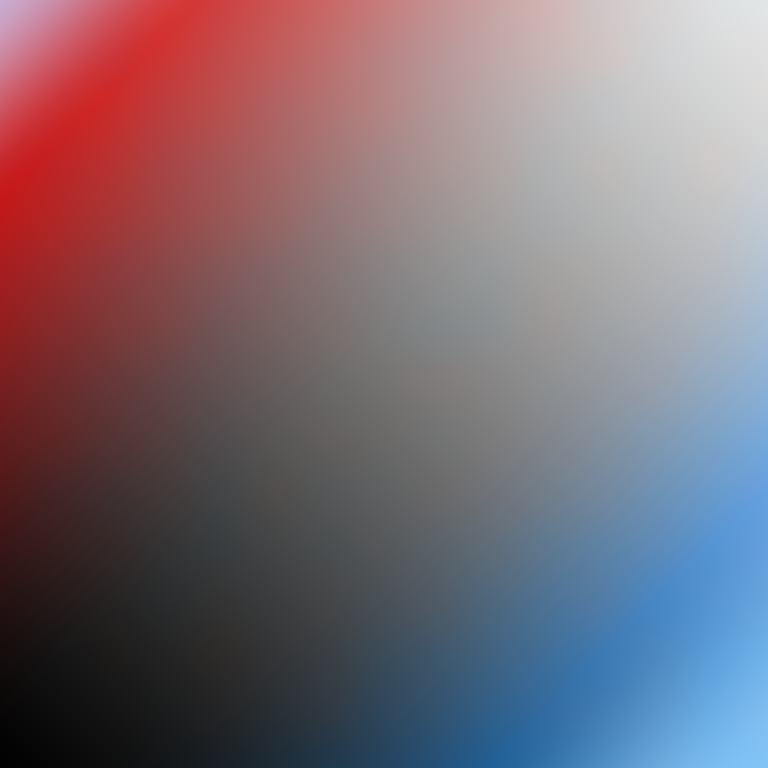
This background is drawn by a Shadertoy shader. Its source:

```glsl
#define WHITE_LEVEL 0.90
#define GRAY_CONTRAST 0.30
#define RED_INK vec3(0.80, 0.155, 0.155)
#define RED_SLOPE vec3(0.20, 0.50, 0.48)
#define LAVENDER vec3(0.80, 0.69, 0.83)
#define BLUE_INK vec3(0.26, 0.50, 0.73)
#define BLUE_SLOPE vec3(0.70, 0.73, 0.85)
#define SKY_BLUE vec3(0.51, 0.765, 0.965)
#define MOTTLE_CELLS 14.0
#define MOTTLE_TINT vec3(0.012, -0.003, -0.010)

float hash(vec2 p) {
    return fract(sin(dot(p, vec2(127.1, 311.7))) * 43758.5453);
}

float valueNoise(vec2 p) {
    vec2 cell = floor(p);
    vec2 f = smoothstep(0.0, 1.0, fract(p));
    float low = mix(hash(cell), hash(cell + vec2(1, 0)), f.x);
    float high = mix(hash(cell + vec2(0, 1)), hash(cell + vec2(1, 1)), f.x);
    return mix(low, high, f.y);
}

// Curved ramp from 0 at start to 1 at end
float ramp(float start, float end, float x, float power) {
    return pow(clamp((x - start) / (end - start), 0.0, 1.0), power);
}

void mainImage(out vec4 fragColor, in vec2 fragCoord) {
    vec2 uv = fragCoord / iResolution.xy;
    float along = 0.5 * (uv.x + uv.y);
    float across = uv.y - uv.x;

    // Black to white along the rising diagonal
    float tone = mix(along, smoothstep(0.0, 1.0, along), GRAY_CONTRAST);
    vec3 color = vec3(WHITE_LEVEL * tone);

    // Red band, paling into the upper left corner
    vec3 red = RED_INK + RED_SLOPE * (along - 0.5);
    red = mix(red, LAVENDER, smoothstep(0.73, 1.03, across));
    color = mix(color, red, ramp(0.02, 0.74, across, 1.7));

    // Blue band, brightening into the lower right corner
    vec3 blue = BLUE_INK + BLUE_SLOPE * (along - 0.5);
    blue = mix(blue, SKY_BLUE, smoothstep(0.62, 1.0, -across));
    color = mix(color, blue, ramp(0.10, 0.64, -across, 2.0));

    // Faint warm and cool mottling
    float mottle = 2.0 * valueNoise(uv * MOTTLE_CELLS) - 1.0;
    color += MOTTLE_TINT * mottle * smoothstep(0.0, 0.3, along);

    fragColor = vec4(clamp(color, 0.0, 1.0), 1.0);
}
```
